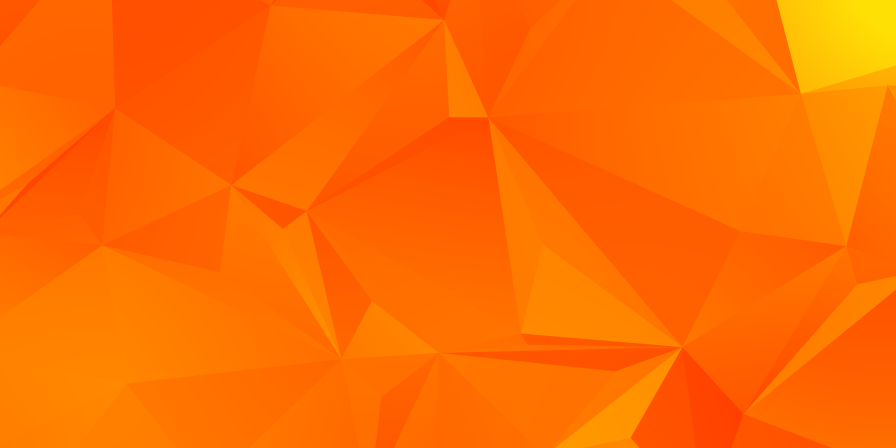
Write a Shadertoy shader that draws this background.

```glsl
#define CELL 0.325       // mesh spacing, in canvas heights
#define JITTER 0.96      // below 1.0 keeps every quad simple
#define TILT -0.45       // mesh rotation in radians
#define BASE_TONE 0.432  // green level of the typical orange
#define FACET_VARIATION 0.11
#define LIGHT_STRENGTH 1.3
#define SLOPE_MIN 0.06   // shading slope inside a facet
#define SLOPE_MAX 0.34
#define SPLIT_CHANCE 0.3 // share of triangles cut into three

vec3 hash32(vec2 p) {
    vec3 q = fract(p.xyx * vec3(0.1031, 0.1030, 0.0973));
    q += dot(q, q.yxz + 33.33);
    return fract((q.xxy + q.yzz) * q.zyx);
}

float cross2(vec2 a, vec2 b) { return a.x * b.y - a.y * b.x; }

mat2 rotation(float angle) {
    float c = cos(angle), s = sin(angle);
    return mat2(c, s, -s, c);
}

// Jittered mesh vertex in canvas space
vec2 meshVertex(vec2 id) {
    vec2 jitter = (hash32(id + 17.0).xy - 0.5) * JITTER;
    return rotation(TILT) * ((id + 0.5 + jitter) * CELL);
}

float glow(vec2 p, vec2 centre, float radius) {
    vec2 d = (p - centre) / radius;
    return exp(-dot(d, d));
}

// Broad light and dark regions; x is relative to the canvas width
float lightField(vec2 p) {
    p.x *= 2.0 * iResolution.y / iResolution.x;
    return 0.08 * glow(p, vec2(0.25, 0.15), 0.30)
         + 0.07 * glow(p, vec2(2.00, 0.70), 0.30)
         + 0.30 * glow(p, vec2(2.00, 1.02), 0.20)
         - 0.10 * glow(p, vec2(0.25, 0.85), 0.40)
         - 0.09 * glow(p, vec2(1.12, 0.85), 0.28)
         - 0.07 * glow(p, vec2(1.85, 0.15), 0.25);
}

// Signed distance to a line, positive on its left
float edgeDistance(vec2 p, vec2 a, vec2 b) {
    return cross2(b - a, p - a) / max(length(b - a), 1e-5);
}

float triangleCoverage(vec2 p, vec2 a, vec2 b, vec2 c, float pixel) {
    float d = min(edgeDistance(p, a, b),
              min(edgeDistance(p, b, c), edgeDistance(p, c, a)));
    return clamp(0.5 + d / pixel, 0.0, 1.0);
}

// Facet tone: flat random level, broad light and a linear gradient
float facetTone(vec2 p, vec2 centre, vec2 seed) {
    vec3 level = hash32(seed + 71.0);
    vec3 shade = hash32(seed + 139.0);
    float spread = level.x + level.y - 1.0;
    float angle = 6.2832 * shade.x;
    float slope = mix(SLOPE_MIN, SLOPE_MAX, shade.y * shade.y);
    float gradient = slope * dot(p - centre, vec2(cos(angle), sin(angle)));
    return BASE_TONE + FACET_VARIATION * spread * (0.6 + abs(spread))
         + LIGHT_STRENGTH * lightField(mix(centre, p, 0.5)) + gradient;
}

// One triangle as (weighted tone, weight)
vec2 facet(vec2 p, vec2 a, vec2 b, vec2 c, vec2 seed, float pixel) {
    float weight = triangleCoverage(p, a, b, c, pixel);
    return vec2(facetTone(p, (a + b + c) / 3.0, seed), 1.0) * weight;
}

// A triangle, sometimes cut into a fan around an inner point
vec2 facetGroup(vec2 p, vec2 a, vec2 b, vec2 c, vec2 seed, float pixel) {
    if (hash32(seed + 211.0).x > SPLIT_CHANCE) return facet(p, a, b, c, seed, pixel);
    vec3 w = hash32(seed + 263.0) + 0.25;
    vec2 inner = (a * w.x + b * w.y + c * w.z) / (w.x + w.y + w.z);
    return facet(p, a, b, inner, seed, pixel)
         + facet(p, b, c, inner, seed + 301.0, pixel)
         + facet(p, c, a, inner, seed + 409.0, pixel);
}

void mainImage(out vec4 fragColor, in vec2 fragCoord) {
    vec2 p = fragCoord / iResolution.y;
    float pixel = 1.0 / iResolution.y;
    vec2 cell = floor(rotation(-TILT) * p / CELL);
    vec2 sum = vec2(0.0);

    // Only the four quads around this cell can reach the point
    for (int j = -1; j <= 0; j++)
    for (int i = -1; i <= 0; i++) {
        vec2 id = cell + vec2(i, j);
        vec2 a = meshVertex(id), b = meshVertex(id + vec2(1.0, 0.0));
        vec2 c = meshVertex(id + 1.0), d = meshVertex(id + vec2(0.0, 1.0));

        // Choose a diagonal that lies inside the quad
        bool acInside = cross2(c - a, b - a) * cross2(c - a, d - a) < 0.0;
        bool bdInside = cross2(d - b, a - b) * cross2(d - b, c - b) < 0.0;
        bool useAC = acInside && (!bdInside || hash32(id + 5.0).z < 0.5);

        vec2 seed = id * vec2(2.0, 1.0);
        vec2 nextSeed = seed + vec2(1.0, 0.0);
        sum += facetGroup(p, a, b, useAC ? c : d, seed, pixel);
        sum += facetGroup(p, useAC ? a : b, c, d, nextSeed, pixel);
    }

    float tone = clamp(sum.x / max(sum.y, 1e-4), 0.25, 0.88);
    fragColor = vec4(1.0, tone, 0.02 * smoothstep(0.55, 0.8, tone), 1.0);
}
```
